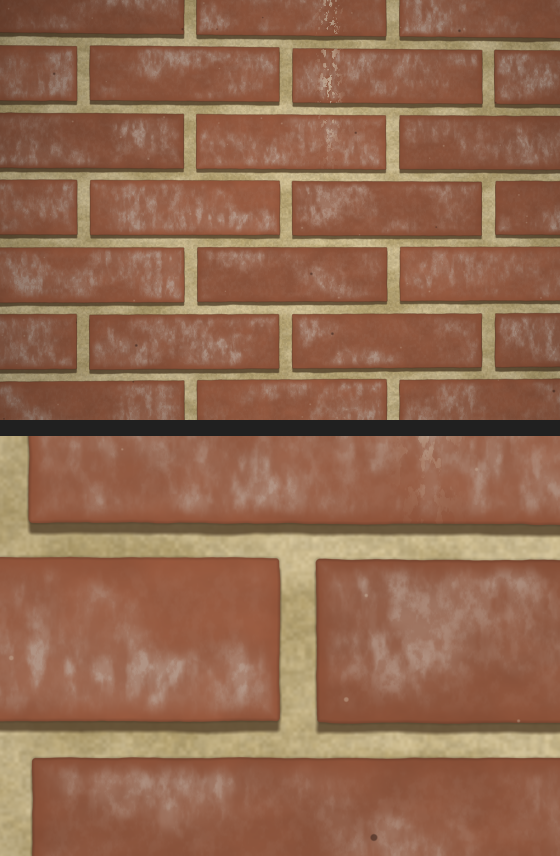
Top: the whole. Bottom: its middle third, enlarged.
This texture is drawn by a Shadertoy shader. Its source:

```glsl
// Running-bond wall of red bricks in sandy yellow mortar, seen slightly askew.
// Each brick is a rounded box in a staggered grid, worn by a pale lime haze,
// fine streaks and flecks; bed joints are shaded below the brick above them.

const vec2 PITCH = vec2(0.4826, 0.1583);   // brick plus one joint
const vec2 JOINT = vec2(0.0310, 0.0285);   // joint widths
const float BED_HEIGHT = 0.109;            // centre of the lowest bed joint
const float ODD_START = 0.453;             // upright joint in odd rows
const float EVEN_START = 0.198;            // upright joint in even rows

const vec3 BRICK = vec3(0.535, 0.310, 0.215);
const vec3 LIME = vec3(0.69, 0.61, 0.56);
const vec3 FLECK = vec3(0.78, 0.71, 0.62);
const vec3 PIT = vec3(0.27, 0.17, 0.13);
const vec3 MORTAR_DARK = vec3(0.63, 0.56, 0.38);
const vec3 MORTAR_LIGHT = vec3(0.78, 0.72, 0.57);
const vec3 SHADOW = vec3(0.33, 0.26, 0.17);

float hash(vec2 p) {
    vec3 h = fract(vec3(p.xyx) * 0.1031);
    h += dot(h, h.yzx + 33.33);
    return fract((h.x + h.y) * h.z);
}

float valueNoise(vec2 p) {
    vec2 i = floor(p), f = fract(p);
    f = f * f * (3.0 - 2.0 * f);
    float low = mix(hash(i), hash(i + vec2(1, 0)), f.x);
    float high = mix(hash(i + vec2(0, 1)), hash(i + vec2(1, 1)), f.x);
    return mix(low, high, f.y);
}

float fbm(vec2 p) {
    float sum = 0.0, weight = 0.533;
    for (int i = 0; i < 4; i++) {
        sum += weight * valueNoise(p);
        p = p * 2.03 + 17.3;
        weight *= 0.5;
    }
    return sum;
}

float roundedBox(vec2 p, vec2 halfSize, float radius) {
    vec2 d = abs(p) - halfSize + radius;
    return length(max(d, 0.0)) + min(max(d.x, d.y), 0.0) - radius;
}

float cover(float dist, float soft) {
    return 1.0 - smoothstep(-soft, soft, dist);
}

// Sparse round spots, at most one in each cell of a grid
float spots(vec2 p, float density, float share, float soft) {
    vec2 cell = floor(p * density);
    vec2 centre = 0.3 + 0.4 * vec2(hash(cell + 5.1), hash(cell + 9.7));
    float radius = mix(0.04, 0.11, hash(cell + 3.3));
    float dist = (length(fract(p * density) - centre) - radius) / density;
    return cover(dist, soft) * step(1.0 - share, hash(cell + 71.0));
}

vec3 mortarColor(vec2 p) {
    float grain = valueNoise(p * 330.0);
    float tone = smoothstep(0.25, 0.75, fbm(p * vec2(14.0, 30.0) + 4.0));
    vec3 color = mix(MORTAR_DARK, MORTAR_LIGHT, 0.65 * tone + 0.35 * grain);
    return color * (0.95 + 0.10 * valueNoise(p * 190.0 + 31.0));
}

vec3 brickColor(vec2 p, float depth, float seed, float soft) {
    vec3 color = BRICK * (0.94 + 0.10 * seed);
    color *= 0.94 + 0.12 * fbm(p * vec2(30.0, 45.0) + seed * 30.0);

    // Lime bloom: soft haze, broken into fine upright streaks and grains
    float area = smoothstep(0.34, 0.70, fbm(p * vec2(8.0, 13.0) + seed * 50.0));
    float streak = smoothstep(0.30, 0.74, fbm(p * vec2(75.0, 32.0) + seed * 20.0));
    float grains = smoothstep(0.35, 0.75, fbm(p * vec2(170.0, 120.0) + 3.0));
    float bloom = area * (0.22 + 0.55 * streak + 0.40 * streak * grains);
    bloom *= mix(0.65, 1.0, fract(seed * 7.3));
    bloom = (bloom + 0.07 + 0.08 * grains) * smoothstep(0.0, 0.020, depth);
    color = mix(color, LIME, 0.80 * min(bloom, 1.0));

    // Pale spatter in a narrow upright band, then flecks and dark pits
    float band = exp(-pow((p.x - 0.785) / 0.022, 2.0)) * smoothstep(0.55, 0.8, p.y);
    float spatter = smoothstep(0.56, 0.66, fbm(p * vec2(150.0, 90.0) + 8.0));
    color = mix(color, FLECK, 0.8 * band * spatter);
    color = mix(color, FLECK, 0.4 * spots(p + 0.37, 60.0, 0.015, soft));
    return mix(color, PIT, 0.7 * spots(p, 36.0, 0.010, soft));
}

void mainImage(out vec4 fragColor, in vec2 fragCoord) {
    vec2 uv = fragCoord / iResolution.y;
    float soft = 1.0 / iResolution.y;

    // Slight convergence of the courses towards the right
    vec2 p = uv;
    p.y += 0.02 * (uv.x - 0.667) * (uv.y - 0.42);

    // Staggered grid
    float row = floor((p.y - BED_HEIGHT) / PITCH.y);
    vec2 origin = vec2(mix(EVEN_START, ODD_START, mod(row, 2.0)), BED_HEIGHT);
    vec2 id = vec2(floor((p.x - origin.x) / PITCH.x), row);
    vec2 local = p - origin - (id + 0.5) * PITCH;
    float seed = hash(id + 23.0);

    // Brick outline with small shifts and nearly straight edges
    vec2 shift = (vec2(hash(id + 41.0), hash(id + 57.0)) - 0.5) * 0.003;
    vec2 halfSize = 0.5 * (PITCH - JOINT);
    float ragged = (fbm(p * 40.0) - 0.5) * 0.0022;
    float dist = roundedBox(local - shift, halfSize, 0.003) + ragged;

    // Mortar, shaded beneath each brick and faintly along its rim
    float drop = mix(0.006, 0.010, hash(vec2(row, 12.0)));
    drop *= 0.75 + 0.5 * fbm(p * vec2(16.0, 4.0));
    vec2 lowered = local - shift + vec2(0.0, drop);
    float shade = cover(roundedBox(lowered, halfSize, 0.003) + ragged, 0.0022);
    vec3 color = mix(mortarColor(p), SHADOW, 0.85 * shade);
    color *= 1.0 - 0.15 * cover(dist - 0.001, 0.0015);

    // Brick face with a darkened arris
    vec3 face = brickColor(p, -dist, seed, soft);
    face *= mix(0.88, 1.0, smoothstep(0.0, 0.003, -dist));
    color = mix(color, face, cover(dist, 0.8 * soft));

    // Light falls off towards the corners
    vec2 away = uv - vec2(0.74, 0.45);
    color *= 1.06 - 0.36 * dot(away, away);
    fragColor = vec4(color, 1.0);
}
```
